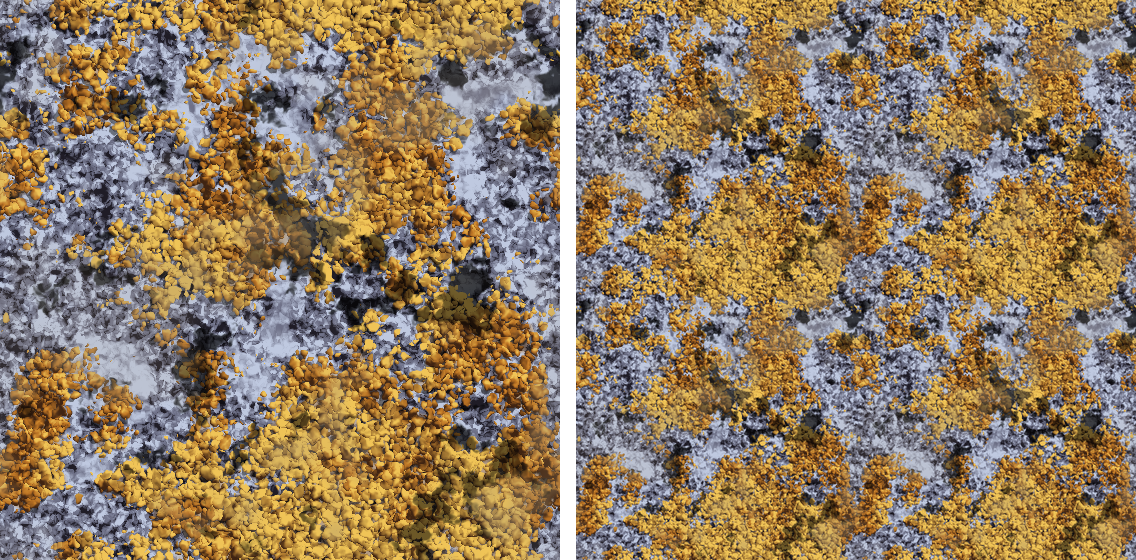
Left: one tile. Right: repeated 2 by 2.
Write a Shadertoy shader that draws this texture.

```glsl
// Sunlit blue-grey granite crusted with clumps of orange and yellow lichen, tiling.

const vec2 LIGHT = vec2(0.6, 0.8);

const vec3 ROCK_DARK = vec3(0.12, 0.11, 0.15);
const vec3 ROCK_MID = vec3(0.43, 0.44, 0.53);
const vec3 ROCK_LIGHT = vec3(0.75, 0.79, 0.88);
const vec3 LICHEN_DARK = vec3(0.25, 0.14, 0.07);
const vec3 LICHEN_OCHRE = vec3(0.68, 0.51, 0.22);
const vec3 LICHEN_ORANGE = vec3(0.75, 0.46, 0.14);
const vec3 LICHEN_YELLOW = vec3(0.94, 0.77, 0.34);
const vec3 DUST = vec3(0.66, 0.59, 0.45);

// Three random values for a lattice cell that wraps after n cells
vec3 cellHash(ivec2 cell, int n, int seed) {
    ivec2 wrapped = ((cell % n) + n) % n;
    uvec3 v = uvec3(wrapped, seed) * 1664525u + 1013904223u;
    v.x += v.y * v.z; v.y += v.z * v.x; v.z += v.x * v.y;
    v ^= v >> 16u;
    v.x += v.y * v.z; v.y += v.z * v.x; v.z += v.x * v.y;
    return vec3(v >> 8u) / 16777216.0;
}

float valueNoise(vec2 uv, int n, int seed) {
    vec2 p = uv * float(n);
    ivec2 c = ivec2(floor(p));
    vec2 f = fract(p);
    f = f * f * (3.0 - 2.0 * f);
    float low = mix(cellHash(c, n, seed).x, cellHash(c + ivec2(1, 0), n, seed).x, f.x);
    float high = mix(cellHash(c + ivec2(0, 1), n, seed).x, cellHash(c + ivec2(1, 1), n, seed).x, f.x);
    return mix(low, high, f.y);
}

float fbm(vec2 uv, int n, int seed, int octaves) {
    float sum = 0.0, total = 0.0, amplitude = 1.0;
    for (int o = 0; o < octaves; o++) {
        sum += amplitude * valueNoise(uv, n, seed + o);
        total += amplitude;
        amplitude *= 0.65;
        n *= 2;
    }
    return sum / total;
}

// Where lichen grows, from bare (low) to crusted (high)
float coverage(vec2 uv) { return fbm(uv, 7, 11, 4); }

// Mineral grains: x = distance to the border, y = random tone
vec2 grains(vec2 uv, int n, int seed) {
    vec2 p = uv * float(n);
    ivec2 base = ivec2(floor(p));
    float nearest = 9.0, second = 9.0, tone = 0.0;
    for (int j = -1; j <= 1; j++)
    for (int i = -1; i <= 1; i++) {
        ivec2 c = base + ivec2(i, j);
        vec3 r = cellHash(c, n, seed);
        float d = length(vec2(c) + r.xy - p);
        if (d < nearest) { second = nearest; nearest = d; tone = r.z; }
        else second = min(second, d);
    }
    return vec2(second - nearest, tone);
}

// Overlapping domed lobes: x = mask, y = height, z = light, w = random tone
vec4 lobes(vec2 uv, int n, float threshold, int seed) {
    vec2 p = uv * float(n);
    ivec2 base = ivec2(floor(p));
    vec4 top = vec4(0.0);
    for (int j = -1; j <= 1; j++)
    for (int i = -1; i <= 1; i++) {
        ivec2 c = base + ivec2(i, j);
        vec3 r = cellHash(c, n, seed);
        vec2 centre = vec2(c) + 0.15 + 0.7 * r.xy;
        float cover = coverage(centre / float(n)) + 0.16 * (r.z - 0.5);
        float radius = mix(0.4, 0.75, r.y) * smoothstep(threshold - 0.05, threshold + 0.02, cover);
        if (radius < 0.1) continue;
        vec2 d = p - centre;
        radius *= 1.0 + 0.12 * sin(2.0 * atan(d.y, d.x + 0.0001) + 6.28 * r.x);
        float dist = length(d) / radius;
        float mask = 1.0 - smoothstep(0.8, 1.0, dist);
        float height = mask * (0.3 + 0.7 * r.x + 0.5 * (1.0 - dist * dist));
        float light = 0.58 + 0.27 * dot(d / radius, LIGHT) - 0.3 * dist * dist * dist;
        if (height > top.y) top = vec4(mask, height, light, r.z);
    }
    return top;
}

vec3 rockColor(vec2 uv) {
    vec2 pebble = grains(uv, 62, 31);
    vec2 grit = grains(uv, 128, 32);
    float relief = fbm(uv, 10, 41, 5) - fbm(uv + LIGHT * 0.014, 10, 41, 5);
    float bare = smoothstep(0.63, 0.67, fbm(uv, 6, 51, 4));
    float tone = 0.59 + 0.40 * (grit.y - 0.5) + 0.26 * (pebble.y - 0.5) + 1.9 * relief;
    tone += 0.7 * (fbm(uv, 96, 55, 2) - 0.5);
    tone -= 0.10 * (1.0 - smoothstep(0.0, 0.35, grit.x));
    tone -= 0.10 * (1.0 - smoothstep(0.0, 0.25, pebble.x));
    tone = mix(tone, 0.78 + relief, 0.7 * bare);
    vec3 color = mix(ROCK_DARK, ROCK_MID, smoothstep(0.12, 0.46, tone));
    return mix(color, ROCK_LIGHT, smoothstep(0.45, 0.82, tone));
}

vec3 lichenColor(vec2 uv, vec4 lobe) {
    float region = smoothstep(0.36, 0.64, fbm(uv, 6, 61, 4));
    float speckle = fbm(uv, 110, 71, 2) - 0.5;
    float relief = fbm(uv, 16, 75, 4) - fbm(uv + LIGHT * 0.012, 16, 75, 4);
    float tone = lobe.z + 0.36 * (lobe.w - 0.5) + 0.26 * (region - 0.5) + 0.6 * speckle + 1.2 * relief;
    vec3 body = mix(LICHEN_ORANGE, LICHEN_OCHRE, region);
    vec3 color = mix(LICHEN_DARK, body, smoothstep(0.12, 0.58, tone));
    return mix(color, LICHEN_YELLOW, smoothstep(0.5, 0.86, tone));
}

void mainImage(out vec4 fragColor, in vec2 fragCoord) {
    vec2 uv = fragCoord / iResolution.xy;
    vec2 warp = vec2(fbm(uv, 50, 81, 3), fbm(uv, 50, 85, 3)) - 0.5;
    vec2 p = uv + 0.016 * warp;

    // Large lobes, with smaller ones filling gaps and fringes
    vec4 large = lobes(p, 56, 0.51, 91);
    vec4 small = lobes(p, 96, 0.49, 92);
    vec4 lobe = large.y > 0.9 * small.y ? large : small;
    float shadow = lobes(p + LIGHT * 0.008, 56, 0.51, 91).x;

    // Brown crust between lobes, cast shadows and deep pits
    float crust = smoothstep(0.48, 0.56, coverage(p));
    float pit = smoothstep(0.60, 0.67, fbm(p, 11, 101, 5));
    vec3 rock = rockColor(p);
    rock = mix(rock, rock * vec3(0.95, 0.7, 0.42), 0.7 * crust);
    rock *= (1.0 - 0.45 * shadow) * (1.0 - 0.72 * pit);
    vec3 lichen = lichenColor(p, lobe) * (1.0 - 0.55 * pit);
    vec3 color = mix(rock, lichen, lobe.x);

    // Dusty, softer areas
    float dust = smoothstep(0.48, 0.66, fbm(uv, 5, 111, 4));
    color = mix(color, DUST, 0.42 * dust * mix(0.3, 1.0, max(lobe.x, crust)));
    fragColor = vec4(color, 1.0);
}
```
